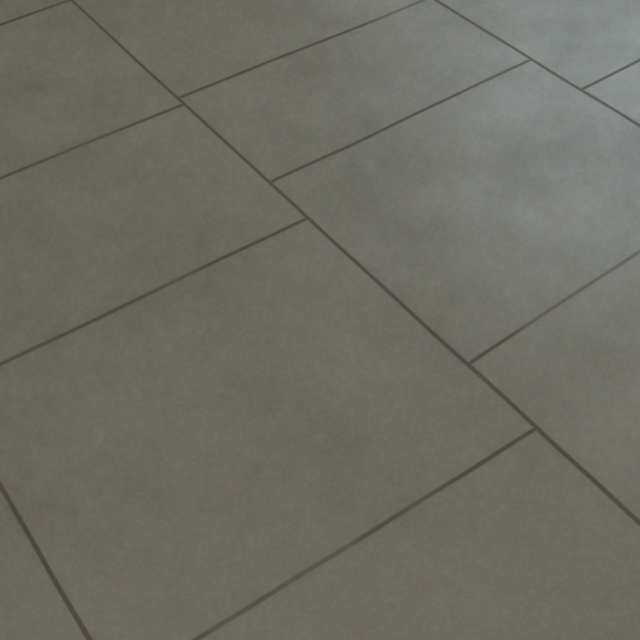
A WebGL 1 fragment shader for this texture:

```glsl
precision highp float;
uniform vec2 u_resolution;

const vec2 COLUMN_VANISH = vec2(-1.0417, -1.0612);
const vec3 STONE = vec3(0.405, 0.393, 0.350);
const vec3 SHEEN = vec3(0.530, 0.555, 0.548);
const vec3 GROUT = vec3(0.275, 0.262, 0.228);

float hash(vec2 p) {
  vec3 q = fract(vec3(p.xyx) * 0.1031);
  q += dot(q, q.yzx + 33.33);
  return fract((q.x + q.y) * q.z);
}

float noise(vec2 p) {
  vec2 i = floor(p);
  vec2 f = fract(p);
  f = f * f * (3.0 - 2.0 * f);
  return mix(mix(hash(i), hash(i + vec2(1.0, 0.0)), f.x),
             mix(hash(i + vec2(0.0, 1.0)), hash(i + 1.0), f.x), f.y);
}

float fbm(vec2 p) {
  float sum = 0.0;
  float amp = 0.5;
  for (int i = 0; i < 4; i++) {
    sum += amp * noise(p);
    p = p * 2.03 + 17.0;
    amp *= 0.5;
  }
  return sum;
}

// Bends the fan of lines so that joints fall on whole numbers
float columnCoord(vec2 p) {
  vec2 q = p - COLUMN_VANISH;
  float c = (q.x / q.y - 1.087) / 0.525;
  return c - 0.021 * c * c;
}

float columnDistance(vec2 p, float column) {
  float u = 1.087 + 0.525 * (column + 0.021 * column * column);
  vec2 q = p - COLUMN_VANISH;
  return abs(q.x - u * q.y) / sqrt(1.0 + u * u);
}

// Cross lines y = a - (slant.x + slant.y * a) * x, solved for a
float crossIntercept(vec2 p, vec2 slant) {
  return (p.y + slant.x * p.x) / (1.0 - slant.y * p.x);
}

float crossDistance(vec2 p, vec2 slant, float depth) {
  float a = 1.0 / depth - 1.0;
  float slope = slant.x + slant.y * a;
  return abs(p.y + slope * p.x - a) / sqrt(1.0 + slope * slope);
}

float nearestRepeat(float x, float phase, float period) {
  return phase + period * floor((x - phase) / period + 0.5);
}

float groove(float d, float halfWidth, float blur) {
  return 1.0 - smoothstep(max(halfWidth - blur, 0.0), halfWidth + blur, d);
}

void main() {
  vec2 uv = gl_FragCoord.xy / u_resolution;
  vec2 p = vec2(uv.x, 1.0 - uv.y);
  float pixel = 1.0 / min(u_resolution.x, u_resolution.y);

  // Slightly uneven joint edges
  vec2 wob = p + 0.003 * (vec2(noise(p * 9.0), noise(p * 9.0 + 40.0)) - 0.5);

  // Column layout: first joint, long tile length, period of a tile pair
  float c = columnCoord(wob);
  float column = floor(c);
  vec3 layout = vec3(0.624, 0.25, 0.5);
  if (column == 0.0) layout = vec3(0.488, 0.186, 0.303);
  if (column == -1.0) layout = vec3(0.456, 0.181, 0.325);
  vec2 slant = column < 0.0 ? vec2(0.34, 0.238) : vec2(0.31, 0.33);

  // Distances to the joints
  float depth = 1.0 / (1.0 + crossIntercept(wob, slant));
  float firstJoint = nearestRepeat(depth, layout.x, layout.z);
  float secondJoint = nearestRepeat(depth, layout.x + layout.y, layout.z);
  float dCross = min(crossDistance(wob, slant, firstJoint),
                     crossDistance(wob, slant, secondJoint));
  float dColumn = columnDistance(wob, floor(c + 0.5));

  // Tile tone, broad stains and fine grain
  float pairPos = (depth - layout.x) / layout.z;
  float tileHalf = step(layout.y / layout.z, fract(pairPos));
  float tileId = floor(pairPos) * 2.0 + tileHalf;
  float tone = 0.010 * (hash(vec2(column, tileId) + 23.0) - 0.5);
  float stain = fbm(vec2(c * 5.0, depth * 22.0) + 8.0) - 0.47;
  float mottle = fbm(p * 38.0) - 0.47;
  float grain = noise(p * 210.0) - 0.5;
  vec3 tint = vec3(noise(p * 95.0), noise(p * 95.0 + 31.0), noise(p * 95.0 + 67.0)) - 0.5;

  // Reflected daylight from the upper right
  vec2 g = p - vec2(1.0, 0.06);
  float glow = exp(-dot(g, g) / 0.2);
  glow *= 1.0 + 0.35 * stain;
  vec3 color = mix(STONE, SHEEN, glow);
  color += 0.018 * smoothstep(0.35, 1.0, p.y);
  color += tone + 0.045 * stain + 0.025 * mottle + 0.020 * grain + 0.014 * tint;

  // Grout, wider toward the viewer and unevenly worn
  float halfWidth = mix(0.0015, 0.0043, p.y);
  float blur = 0.0011 + 0.6 * pixel;
  float wear = mix(0.55, 1.0, smoothstep(0.25, 0.65, noise(p * 8.0 + 5.0)));
  float joint = max(groove(dColumn, halfWidth, blur) * mix(0.85, 1.0, wear),
                    groove(dCross, halfWidth * 0.9, blur) * wear);
  float halo = exp(-min(dColumn, dCross) / (1.6 * halfWidth));
  color *= 1.0 - 0.05 * halo;
  color = mix(color, GROUT + 0.06 * glow, 0.85 * joint);

  gl_FragColor = vec4(color, 1.0);
}
```
